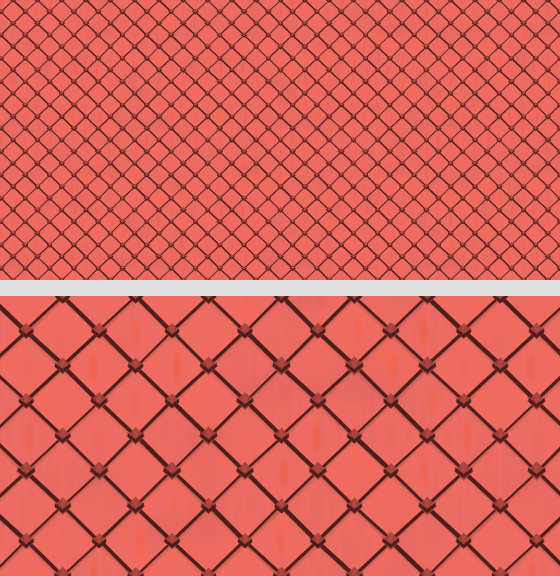
Top, the full canvas; bottom, a detail of the centre.
This texture is drawn by a Shadertoy shader. Its source:

```glsl
// Painted diamond roof shingles: a slanted lattice of overlapping red tiles,
// dark uneven seams, a small folded cap at every crossing, and streaked wear.
// The lattice is indexed by its two diagonals; wear repeats every 6 x 6 cells.

const vec2 CELLS_PER_HEIGHT = vec2(11.52, 12.0);
const vec2 LATTICE_SHIFT = vec2(0.54, 0.0);
const float WEAR_PERIOD = 6.0;

const vec3 PAINT = vec3(0.935, 0.425, 0.392);
const vec3 ORANGE = vec3(0.945, 0.395, 0.310);
const vec3 DUSTY = vec3(0.850, 0.400, 0.385);
const vec3 CAP = vec3(0.640, 0.255, 0.220);
const vec3 SEAM = vec3(0.270, 0.100, 0.095);

float hash(vec2 p) {
    vec3 q = fract(vec3(p.xyx) * vec3(0.1031, 0.1030, 0.0973));
    q += dot(q, q.yzx + 33.33);
    return fract((q.x + q.y) * q.z);
}

// Random value of a lattice feature, repeating with the wear period
float cellHash(vec2 p, float seed) {
    return hash(mod(p, WEAR_PERIOD) * 4.0 + seed);
}

// Value noise that wraps after the given number of steps
float wrapNoise(vec2 p, vec2 period) {
    vec2 i = floor(p), f = fract(p);
    f = f * f * (3.0 - 2.0 * f);
    float low = mix(hash(mod(i, period)), hash(mod(i + vec2(1, 0), period)), f.x);
    float high = mix(hash(mod(i + vec2(0, 1), period)), hash(mod(i + 1.0, period)), f.x);
    return mix(low, high, f.y);
}

// Diagonal coordinates back to lattice coordinates
vec2 fromDiagonal(vec2 d) {
    return 0.5 * vec2(d.x + d.y, d.x - d.y);
}

float coverage(float dist, float pixel) {
    return clamp(0.5 - dist / pixel, 0.0, 1.0);
}

// Seam along a whole value of "across", slightly tilted and varied per edge
float seam(float across, float along, vec2 edge, float halfWidth, float pixel) {
    float tilt = (cellHash(edge, 11.0) - 0.5) * 0.06 * (fract(along) - 0.5);
    float shift = (cellHash(edge, 23.0) - 0.5) * 0.025;
    float width = halfWidth * mix(0.75, 1.25, cellHash(edge, 37.0));
    float dist = abs(across - round(across) + tilt + shift) * 0.7071;
    return coverage(dist - width, pixel);
}

// Painted face of one tile; q is measured from its centre
vec3 tileFace(vec2 q, vec2 centre, vec2 g) {
    float tone = cellHash(centre, 3.0);
    float streakPower = smoothstep(0.35, 1.0, cellHash(centre, 7.0));
    float offset = (cellHash(centre, 17.0) - 0.5) * 0.16;

    // Vertical wood-like fibres and broad dusty patches
    float fibre = wrapNoise(g * vec2(16.0, 3.0), WEAR_PERIOD * vec2(16.0, 3.0));
    float patches = wrapNoise(g * 1.5, vec2(WEAR_PERIOD * 1.5));
    vec3 color = mix(PAINT, ORANGE, 0.55 * tone * fibre);
    color = mix(color, DUSTY, 0.38 * smoothstep(0.55, 1.0, patches));

    // Orange streak down the middle
    vec2 s = (q - vec2(offset, -0.02)) / vec2(0.085, 0.30);
    float streak = 1.0 - smoothstep(0.3, 1.0, length(s));
    color = mix(color, ORANGE, streakPower * streak);
    color *= 0.985 + 0.02 * tone + 0.025 * (fibre - 0.5);

    // Shadow cast onto the upper edges by the overlapping tiles
    float upper = (0.5 - abs(q.x) - q.y) * 0.7071;
    return color * (1.0 - 0.16 * (1.0 - smoothstep(0.01, 0.075, upper)));
}

// Folded cap at a crossing: brown wedge with a dark V beneath it
vec3 addCap(vec3 color, vec2 p, float size, float pixel) {
    float diamond = (abs(p.x) + abs(p.y) - size) * 0.7071;
    color = mix(color, CAP, 0.9 * coverage(diamond, pixel));
    float vee = abs(p.y + 0.075 - 0.85 * abs(p.x)) * 0.75 - 0.022;
    vee = max(vee, abs(p.x) - size * 0.85);
    color = mix(color, SEAM, 0.9 * coverage(vee, pixel));
    float tip = length((p - vec2(0.0, 0.025)) * vec2(1.0, 0.8)) - 0.035;
    return mix(color, CAP * 1.12, 0.7 * coverage(tip, pixel));
}

void mainImage(out vec4 fragColor, in vec2 fragCoord) {
    vec2 g = fragCoord / iResolution.y * CELLS_PER_HEIGHT - LATTICE_SHIFT;
    float pixel = CELLS_PER_HEIGHT.y / iResolution.y;
    vec2 diag = vec2(g.x + g.y, g.x - g.y);
    vec2 inside = floor(diag) + 0.5, nearest = round(diag);

    // Tile faces
    vec2 centre = fromDiagonal(inside);
    vec3 color = tileFace(g - centre, centre, g);

    // Seams: falling ones are heavier than rising ones
    vec2 fallEdge = fromDiagonal(vec2(nearest.x, inside.y));
    vec2 riseEdge = fromDiagonal(vec2(inside.x, nearest.y));
    float falling = seam(diag.x, diag.y, fallEdge, 0.026, pixel);
    float rising = seam(diag.y, diag.x, riseEdge, 0.019, pixel);
    color = mix(color, SEAM, 0.95 * max(falling, rising));

    // Caps at the crossings
    vec2 node = fromDiagonal(nearest);
    float size = mix(0.105, 0.14, cellHash(node, 29.0));
    color = addCap(color, g - node, size, pixel);

    fragColor = vec4(color, 1.0);
}
```
